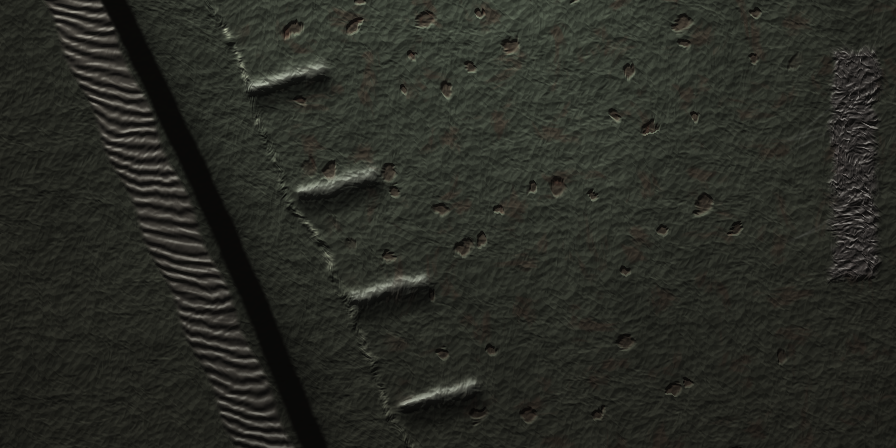
Reproduce this texture procedurally as a WebGL 2 fragment shader.

```glsl
#version 300 es
precision highp float;
uniform vec2 u_resolution;
out vec4 outColor;

#define BEAD_HALF 0.068
#define GROOVE_HALF 0.030
#define RIPPLES 35.0
#define RIB_COUNT 4
#define RIB_STEP vec2(0.114, -0.236)
#define RIB_SPAN vec2(0.145, 0.038)
#define GRAIN_SCALE 72.0
#define PIT_SCALE 8.5
#define LIGHT_DIR vec2(-0.3, 0.954)
#define PATCH_CENTER vec2(1.908, 0.635)
#define PATCH_HALF vec2(0.050, 0.255)

vec2 hash2(vec2 p) {
  return fract(sin(vec2(dot(p, vec2(127.1, 311.7)), dot(p, vec2(269.5, 183.3)))) * 43758.5);
}

// Nearest distance, second distance, id of the nearest cell
vec3 cellular(vec2 p) {
  vec2 base = floor(p);
  vec3 best = vec3(9.0, 9.0, 0.0);
  for (int j = -1; j <= 1; j++)
    for (int i = -1; i <= 1; i++) {
      vec2 cell = base + vec2(i, j);
      vec2 seed = hash2(cell);
      float d = length(cell + seed - p);
      if (d < best.x) best = vec3(d, best.x, fract(seed.x * 17.0 + seed.y * 31.0));
      else best.y = min(best.y, d);
    }
  return best;
}

// Warped sines, roughly -1 to 1
float layered(vec2 p) {
  float sum = 0.0, amp = 0.6;
  for (int i = 0; i < 5; i++) {
    p = mat2(0.8, 0.6, -0.6, 0.8) * p * 1.8 + 1.7;
    p += 0.8 * sin(p.yx * 0.7 + float(i));
    sum += amp * sin(p.x) * cos(p.y);
    amp *= 0.65;
  }
  return sum;
}

float segment(vec2 p, vec2 a, vec2 ab, out float t) {
  t = clamp(dot(p - a, ab) / dot(ab, ab), 0.0, 1.0);
  return length(p - a - ab * t);
}

// Signed offsets across the slanted strips
float beadOffset(vec2 p) {
  return (p.x - 0.161 - 0.432 * (1.0 - p.y) + 0.006 * sin(p.y * 31.0)) / BEAD_HALF;
}
float grooveOffset(vec2 p) {
  return p.x - 0.253 - 0.450 * (1.0 - p.y) - 0.014 * sin(3.14 * p.y) + 0.003 * layered(p * 14.0);
}
float seamOffset(vec2 p) {
  return p.x - 0.458 - 0.461 * (1.0 - p.y) + 0.014 * sin(p.y * 13.0) + 0.014 * layered(p * 9.0);
}
float beadMask(vec2 p) { return 1.0 - smoothstep(0.82, 1.08, abs(beadOffset(p))); }

float patchMask(vec2 p) {
  vec2 q = abs(p - PATCH_CENTER) - PATCH_HALF;
  return 1.0 - smoothstep(-0.012, 0.012, max(q.x, q.y) + 0.012 * layered(p * 24.0));
}

float pitMask(vec2 p) {
  vec3 c = cellular(p * PIT_SCALE + 0.12 * layered(p * 16.0));
  float radius = 0.05 + 0.16 * c.z;
  float plate = smoothstep(0.03, 0.1, seamOffset(p)) * (1.0 - smoothstep(1.72, 1.82, p.x));
  return plate * step(0.4, c.z) * (1.0 - smoothstep(radius * 0.45, radius, c.x));
}

// Rib body in x, cast shadow in y
vec2 ribs(vec2 p) {
  vec2 body = vec2(0.0);
  vec2 q = p + 0.006 * vec2(layered(p * 16.0), layered(p * 16.0 + 5.0));
  for (int i = 0; i < RIB_COUNT; i++) {
    vec2 start = vec2(0.566, 0.805) + RIB_STEP * float(i);
    float t;
    float d = segment(q, start, RIB_SPAN, t) / mix(0.015, 0.020, t);
    float s = segment(q, start + vec2(0.015, -0.035), RIB_SPAN, t) / 0.024;
    body = max(body, vec2(exp(-d * d), exp(-s * s)));
  }
  return body;
}

float height(vec2 p) {
  float bead = beadMask(p), b = beadOffset(p), seam = seamOffset(p);
  vec2 warped = p + 0.012 * layered(p * 12.0);
  float h = 0.0032 * cellular(warped * GRAIN_SCALE).x + 0.005 * cellular(warped * 24.0).x;
  h *= 1.0 - 0.7 * bead;
  // Weld ripples
  float phase = (1.0 - p.y) * RIPPLES - 0.5 * b + 0.45 * b * b + 0.45 * layered(p * 8.0);
  h += bead * (0.0036 * sin(6.2832 * phase) + 0.018 * sqrt(max(1.0 - b * b, 0.0)));
  // Brushed strip, flaked seam, ribs, pits
  float strip = smoothstep(0.0, 0.03, grooveOffset(p)) * (1.0 - smoothstep(-0.03, 0.01, seam));
  h += 0.0012 * strip * layered(mat2(0.87, 0.5, -0.5, 0.87) * p * vec2(14.0, 45.0));
  h += 0.011 * exp(-pow(seam / 0.012, 2.0)) * (0.5 + 0.7 * layered(p * 26.0));
  h += 0.017 * ribs(p).x - 0.008 * pitMask(p);
  // Crumpled patch
  vec3 fold = cellular(p * vec2(26.0, 42.0) + 0.8 * layered(p * 18.0));
  return h + patchMask(p) * 0.009 * (1.0 - fold.y + fold.x);
}

void main() {
  vec2 p = gl_FragCoord.xy / u_resolution.y;
  float reach = 0.0035;
  float lit = (height(p) - height(p + reach * LIGHT_DIR)) / reach;
  float bead = beadMask(p), seam = seamOffset(p), groove = grooveOffset(p);
  float pit = pitMask(p), foil = patchMask(p);
  vec2 rib = ribs(p);
  float mottling = layered(p * 5.0), fine = layered(p * 60.0);

  // Green plate under a broad light from above
  vec2 away = (p - vec2(1.08, 1.02)) / vec2(0.85, 0.72);
  float glow = exp(-dot(away, away));
  vec3 color = mix(vec3(0.112, 0.112, 0.094), vec3(0.222, 0.243, 0.205), glow);
  color *= 1.0 + 0.10 * mottling + 0.10 * fine;
  float rust = smoothstep(0.25, 0.9, layered(p * 17.0 + 3.0)) * smoothstep(0.0, 0.1, seam);
  color = mix(color, vec3(0.21, 0.15, 0.125) * (0.6 + 0.6 * glow), 0.4 * rust + 0.45 * pit);

  // Materials
  color = mix(color, vec3(0.20, 0.19, 0.172) * (0.75 + 0.3 * p.y), bead);
  color = mix(color, vec3(0.185, 0.172, 0.168), 0.8 * foil);
  color = mix(color, vec3(0.27, 0.275, 0.25), 0.75 * rib.x);
  color *= 1.0 - 0.5 * rib.y * (1.0 - rib.x);
  float flakes = exp(-pow(seam / 0.011, 2.0)) * smoothstep(-0.1, 0.6, layered(p * 22.0));
  color += vec3(0.19, 0.19, 0.165) * flakes * (0.35 + 0.65 * p.y);

  // Relief and sheen
  color *= clamp(1.0 + 0.95 * lit, 0.3, 2.1);
  float sheen = smoothstep(0.3, 1.1, lit) * (0.16 * bead + 0.13 * foil + 0.16 * rib.x);
  color += sheen * vec3(0.95, 1.0, 0.97);

  // Scratches beside the patch
  for (int i = 0; i < 6; i++) {
    vec2 seed = hash2(vec2(i, 7));
    float t;
    float d = segment(p, vec2(1.72, 0.43) + 0.28 * seed * vec2(0.35, 1.0), vec2(0.11, 0.16 * seed.x), t);
    color += 0.06 * exp(-pow(d / 0.0025, 2.0)) * sin(3.14 * t);
  }

  // Groove and the shade around it
  color *= 1.0 - 0.35 * exp(-pow(groove / 0.06, 2.0)) * (1.0 - 0.6 * bead);
  float cut = 1.0 - smoothstep(GROOVE_HALF - 0.008, GROOVE_HALF + 0.005, abs(groove));
  color = mix(color, vec3(0.030, 0.028, 0.024), 0.95 * cut);
  outColor = vec4(max(color, 0.0), 1.0);
}
```
